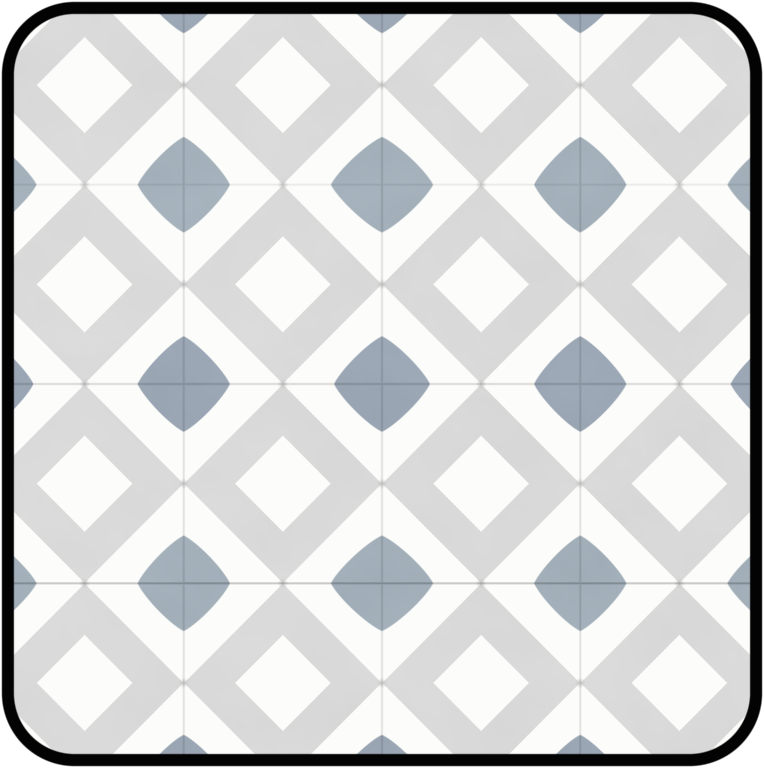
Write a Shadertoy shader that draws this pattern.

```glsl
// Square tiles with grey diamond rings and bulging blue corner diamonds in a rounded black frame

// Coverage of the inside of a signed distance, softened by half-width w
float cover(float d, float w) {
    return smoothstep(w, -w, d);
}

float roundedBox(vec2 p, vec2 halfSize, float radius) {
    vec2 q = abs(p) - halfSize + radius;
    return length(max(q, 0.0)) + min(max(q.x, q.y), 0.0) - radius;
}

// Diamond with slightly convex sides
float bulgedDiamond(vec2 p, vec2 radii) {
    vec2 q = pow(abs(p) / radii, vec2(1.2));
    return (pow(q.x + q.y, 1.0 / 1.2) - 1.0) * 0.17;
}

// Soft, cloudy pigment from layered sines
float clouds(vec2 p) {
    float sum = 0.0, amp = 0.5;
    for (int i = 0; i < 4; i++) {
        sum += amp * sin(p.x + 1.7 * sin(p.y)) * cos(p.y - 0.8 * p.x);
        p = mat2(1.5, 1.1, -1.1, 1.5) * p + 2.3;
        amp *= 0.55;
    }
    return sum;
}

void mainImage(out vec4 fragColor, in vec2 fragCoord) {
    vec2 uv = fragCoord / iResolution.xy - 0.5;
    float pixel = 1.0 / min(iResolution.x, iResolution.y);

    // Tile space: grout lines cross at whole numbers
    vec2 p = uv / 0.2595;
    float soft = 0.8 * pixel / 0.2595;
    vec2 corner = round(p);
    vec2 fromCorner = p - corner;
    vec2 fromCentre = abs(fract(p) - 0.5);
    float pigment = clouds(p * 4.0);

    // Grey ring with a white diamond inside
    vec3 white = vec3(0.99, 0.99, 0.98);
    vec3 grey = vec3(0.852) + 0.012 * pigment;
    float diamond = (fromCentre.x + fromCentre.y) * 0.7071;
    float ring = max(diamond - 0.3525, 0.1705 - diamond);
    vec3 color = mix(white, grey, cover(ring, soft));

    // Darker joints where neighbouring rings touch
    vec2 toJoint = min(fromCentre, 0.5 - fromCentre);
    float jointDist = length(toJoint) + step(abs(fromCentre.x - fromCentre.y), 0.25);
    color = mix(color, vec3(0.75), 0.65 * cover(jointDist - 0.015, 0.012 + soft));

    // Blue diamonds: alternate columns are wider, alternate rows differ in tint
    vec2 odd = mod(corner, 2.0);
    float halfWidth = mix(mix(0.241, 0.257, odd.y), 0.232, odd.x);
    vec3 blue = mix(vec3(0.61, 0.655, 0.71), vec3(0.64, 0.69, 0.73), odd.y);
    blue += 0.018 * pigment;
    float inBlue = cover(bulgedDiamond(fromCorner, vec2(halfWidth, 0.239)), soft);
    color = mix(color, blue, inBlue);

    // Thin grout, the horizontal lines fading towards the top
    vec2 line = smoothstep(vec2(0.006 + soft), vec2(0.0), abs(fromCorner));
    float rowStrength = clamp(0.14 - 0.07 * corner.y, 0.07, 0.22);
    color *= 1.0 - max(line.x * 0.11, line.y * rowStrength);

    // Rounded frame on a white ground
    float frame = roundedBox(uv, vec2(0.4975), 0.095);
    color = mix(color, vec3(0.01), cover(-frame - 0.0157, pixel));
    color = mix(vec3(1.0), color, cover(frame, pixel));
    fragColor = vec4(color, 1.0);
}
```
